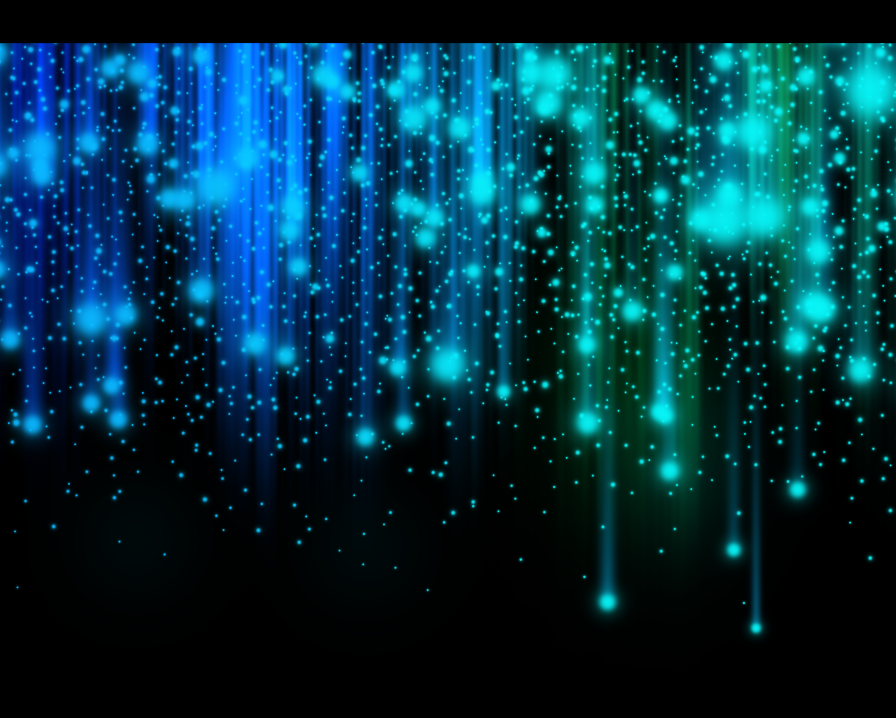
Reproduce this background procedurally as a WebGL 1 fragment shader.

```glsl
precision highp float;

uniform vec2 u_resolution;

#define ASPECT 1.249
#define BAR_EDGE 0.940
#define STREAK_GAIN 1.45
#define TRAIL_GAIN 0.62
#define TRAIL_FADE 4.5
#define SPARK_GAIN 1.9
#define HALO_GAIN 0.22
#define COMET_PITCH 0.062

vec2 hash2(vec2 p) {
  vec3 q = fract(p.xyx * vec3(0.1031, 0.1030, 0.0973));
  q += dot(q, q.yzx + 33.33);
  return fract((q.xx + q.yz) * q.zy);
}

float cornerSlope(vec2 cell, vec2 offset) {
  return dot(hash2(cell) * 2.0 - 1.0, offset);
}

float gradientNoise(vec2 p) {
  vec2 i = floor(p), f = fract(p);
  vec2 u = f * f * f * (f * (f * 6.0 - 15.0) + 10.0);
  vec2 e = vec2(1.0, 0.0);
  float low = mix(cornerSlope(i, f), cornerSlope(i + e, f - e), u.x);
  float high = mix(cornerSlope(i + e.yx, f - e.yx), cornerSlope(i + 1.0, f - 1.0), u.x);
  return mix(low, high, u.y);
}

float softSpot(vec2 d, vec2 radius) {
  vec2 q = d / radius;
  return exp(-dot(q, q));
}

// Bright core with a faint halo
float orb(vec2 d, float radius) {
  return SPARK_GAIN * softSpot(d, vec2(radius * 0.85)) + HALO_GAIN * softSpot(d, vec2(radius * 2.0));
}

// x: glowing head, y: trail rising above it
vec2 comet(vec2 p, vec2 head, float radius) {
  vec2 d = p - head;
  float across = softSpot(vec2(d.x, 0.0), vec2(radius * 1.1));
  float along = smoothstep(-radius, radius, d.y) * exp(-TRAIL_FADE * max(d.y, 0.0));
  return vec2(orb(d, radius), across * along);
}

// Scattered lights that thin out between the heights top and bottom
float sparks(vec2 p, float cell, float radius, float bottom, float top) {
  float light = 0.0;
  for (int j = -1; j <= 1; j++) {
    for (int i = -1; i <= 1; i++) {
      vec2 id = floor(p / cell) + vec2(float(i), float(j));
      vec2 center = (id + hash2(id + cell * 917.0)) * cell;
      vec2 traits = hash2(id + cell * 431.0 + 57.3);
      float lit = step(traits.x, smoothstep(bottom, top, center.y));
      light += lit * orb(p - center, radius * mix(0.4, 1.0, traits.y * traits.y));
    }
  }
  return light;
}

// Falling lights, one per column in three overlapping rows
vec2 cometField(vec2 p) {
  vec2 sum = vec2(0.0);
  for (int k = 0; k < 3; k++) {
    float layer = float(k);
    float pitch = COMET_PITCH + 0.019 * layer;
    for (int i = -1; i <= 1; i++) {
      float column = floor(p.x / pitch) + float(i);
      vec2 place = hash2(vec2(column + 11.0, layer * 17.0 + 5.0));
      vec2 traits = hash2(vec2(column + 71.0, layer * 29.0 + 3.0));
      float x = (column + place.x) * pitch;
      float lowest = mix(0.38, 0.22, smoothstep(0.75, 1.0, x));
      float y = lowest + 0.52 * place.y;
      float radius = mix(0.007, 0.013, traits.x) + 0.006 * place.y;
      sum += comet(p, vec2(x, y), radius) * vec2(1.0, 0.4 + 0.6 * traits.y);
    }
  }
  return sum;
}

// Large lamps and the deepest drops
vec2 mainLights(vec2 p) {
  vec2 sum = comet(p, vec2(1.010, 0.691), 0.029) + comet(p, vec2(1.066, 0.697), 0.025);
  sum += comet(p, vec2(1.215, 0.873), 0.034) + comet(p, vec2(0.301, 0.739), 0.024);
  sum += comet(p, vec2(0.127, 0.555), 0.020) + comet(p, vec2(0.624, 0.491), 0.021);
  return sum + comet(p, vec2(0.847, 0.161), 0.010) + comet(p, vec2(1.054, 0.125), 0.006);
}

vec3 curtainColor(float x) {
  vec3 color = mix(vec3(0.0, 0.08, 0.52), vec3(0.01, 0.34, 0.85), smoothstep(0.0, 0.34, x));
  color = mix(color, vec3(0.01, 0.32, 0.48), smoothstep(0.42, 0.70, x));
  color = mix(color, vec3(0.01, 0.33, 0.20), smoothstep(0.70, 0.86, x));
  color = mix(color, vec3(0.01, 0.40, 0.36), smoothstep(0.90, 1.02, x));
  return mix(color, vec3(0.03, 0.38, 0.13), softSpot(vec2(x - 1.13, 0.0), vec2(0.07)));
}

void main() {
  vec2 p = gl_FragCoord.xy / u_resolution * vec2(ASPECT, 1.0);

  // Curtain of vertical streaks
  float broad = gradientNoise(vec2(p.x * 9.0 + 3.0, p.y * 0.7));
  float medium = gradientNoise(vec2(p.x * 31.0, p.y * 0.9 + 7.0));
  float fine = gradientNoise(vec2(p.x * 115.0, p.y * 1.3 + 19.0));
  float streak = smoothstep(-0.22, 0.55, 0.6 * broad + 0.6 * medium + 0.4 * fine);
  float fade = smoothstep(0.27, 0.98, p.y + 0.22 * broad);
  vec3 color = STREAK_GAIN * streak * fade * curtainColor(p.x);

  // Hazy pools of light
  float grain = 0.65 + 0.8 * streak;
  color += vec3(0.0, 0.20, 0.07) * grain * softSpot(p - vec2(0.87, 0.48), vec2(0.11, 0.19));
  color += vec3(0.0, 0.10, 0.09) * softSpot(p - vec2(0.95, 0.36), vec2(0.09, 0.13));
  color += vec3(0.0, 0.035, 0.04) * softSpot(p - vec2(0.19, 0.25), vec2(0.09));
  color += vec3(0.0, 0.035, 0.04) * softSpot(p - vec2(0.51, 0.24), vec2(0.09));

  // Comets and scattered sparks
  vec2 comets = cometField(p) + mainLights(p);
  float light = comets.x;
  light += sparks(p, 0.020, 0.0029, 0.14, 0.66);
  light += sparks(p, 0.044, 0.0060, 0.30, 0.95);
  light += sparks(p, 0.078, 0.0125, 0.42, 1.05);
  light += sparks(p, 0.140, 0.0240, 0.55, 1.10);
  float side = smoothstep(0.1, 0.85, p.x);
  color += TRAIL_GAIN * comets.y * mix(vec3(0.02, 0.36, 1.0), vec3(0.02, 0.52, 0.70), side);
  vec3 sparkColor = mix(vec3(0.04, 0.72, 1.0), vec3(0.03, 0.96, 0.97), side);
  color = mix(color, sparkColor, 1.0 - exp(-1.4 * light));

  // Dark band along the top
  color *= 1.0 - smoothstep(BAR_EDGE - 0.001, BAR_EDGE + 0.001, p.y);
  gl_FragColor = vec4(clamp(color, 0.0, 1.0), 1.0);
}
```
